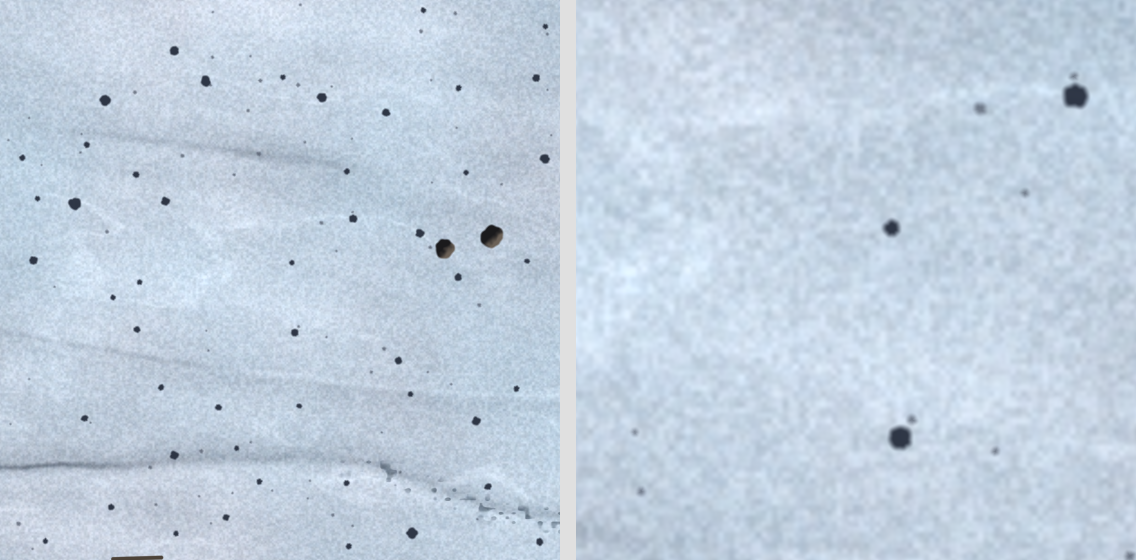
Left: the whole. Right: its middle third, enlarged.
Write a Shadertoy shader that draws this texture.

```glsl
// Pale blue plaster pitted with small dark holes and crossed by long soft creases.
// Layered value noise gives stains and grain; jittered grids scatter the pits,
// and distances to gentle curves shade the creases.

float hash(vec2 p) {
    vec3 q = fract(p.xyx * vec3(0.1031, 0.1030, 0.0973));
    q += dot(q, q.yzx + 33.33);
    return fract((q.x + q.y) * q.z);
}

float noise(vec2 p) {
    vec2 i = floor(p), f = fract(p);
    f = f * f * (3.0 - 2.0 * f);
    return mix(mix(hash(i), hash(i + vec2(1, 0)), f.x),
               mix(hash(i + vec2(0, 1)), hash(i + vec2(1, 1)), f.x), f.y);
}

float fbm(vec2 p) {
    float sum = 0.0, amp = 0.5;
    for (int i = 0; i < 5; i++) {
        sum += amp * noise(p);
        p = mat2(1.6, 1.2, -1.2, 1.6) * p + 7.3;
        amp *= 0.5;
    }
    return sum;
}

float bell(float d, float width) {
    return exp(-d * d / (width * width));
}

// Coverage of a slightly lumpy disc
float disc(vec2 d, float radius, float seed, float blur) {
    float lump = noise(normalize(d + 1e-5) * 1.7 + seed * 50.0) - 0.5;
    float dist = length(d) - radius * (1.0 + 0.35 * lump);
    return 1.0 - smoothstep(-blur, blur, dist);
}

// One pit at most per grid cell, rarer across the middle of the wall
float pits(vec2 p, float cells, float chance, float rMin, float rMax, float blur) {
    vec2 id = floor(p * cells);
    vec2 key = id + cells * 3.7;
    vec2 jitter = vec2(hash(key + 11.3), hash(key + 27.9));
    vec2 center = (id + 0.15 + 0.7 * jitter) / cells;
    float size = hash(key + 41.7);
    float keep = step(hash(key + 63.1), chance * (0.55 + 1.2 * abs(center.y - 0.47)));
    float radius = mix(rMin, rMax, size * size);
    return keep * disc(p - center, radius, size, blur);
}

void mainImage(out vec4 fragColor, in vec2 fragCoord) {
    vec2 p = fragCoord / iResolution.xy;
    float blur = max(0.0024, 0.8 / iResolution.y);

    // Broad stains, slanted streaks and fine grain
    vec2 slant = vec2(p.x + 0.3 * p.y, p.y + 0.16 * p.x);
    float tone = 0.15 * (fbm(p * 4.0 + 3.0) - 0.48);
    tone += 0.11 * (fbm(slant * vec2(4.0, 15.0) + 20.0) - 0.48);
    tone += 0.085 * (noise(p * 190.0) - 0.5);
    tone += 0.065 * (noise(p * 310.0 + 40.0) - 0.5);

    // Thin pale ridges where a warped field crosses its middle level
    float ridge = fbm(slant * vec2(2.5, 5.0) + 51.0) - 0.5;
    tone += 0.05 * bell(ridge, 0.018) * smoothstep(0.45, 0.7, noise(p * 6.0 + 9.0));

    // Upper crease: a smudged shadow that fades at both ends
    float wobble = 0.012 * (fbm(p * 9.0 + 5.0) - 0.5);
    float upper = p.y - (0.787 - 0.137 * p.x) - wobble;
    float upperMask = smoothstep(0.0, 0.25, p.x) * (1.0 - smoothstep(0.45, 0.75, p.x));
    tone -= upperMask * (0.08 * bell(upper, 0.008) + 0.035 * bell(upper - 0.008, 0.03));
    tone += 0.03 * bell(upper + 0.09, 0.025);

    // Middle crease: a faint shadow turning into a light line
    float middle = p.y - (0.41 - 0.19 * p.x + 0.07 * p.x * p.x) - wobble;
    tone += mix(-0.06, 0.05, smoothstep(0.3, 0.5, p.x)) * bell(middle, 0.006);
    tone -= 0.025 * bell(middle + 0.02, 0.025);

    // Lower crease: sharp at the left, broad and crumbling at the right
    float bend = 0.165 + 0.018 * smoothstep(0.0, 0.5, p.x) - 0.11 * smoothstep(0.55, 1.05, p.x);
    float lower = p.y - bend - 1.6 * wobble;
    float sharpEnd = 1.0 - smoothstep(0.1, 0.3, p.x);
    tone -= mix(0.075, 0.22, sharpEnd) * bell(lower, mix(0.009, 0.0045, sharpEnd));
    tone -= 0.06 * bell(lower - 0.012, 0.022);
    tone += 0.035 * bell(lower + 0.025, 0.018);
    float crumbs = smoothstep(0.66, 0.9, noise(p * vec2(85.0, 120.0)));
    tone -= 0.3 * crumbs * bell(lower + 0.008, 0.022) * smoothstep(0.5, 0.75, p.x);

    // Plaster colour with drifting cool and warm tints
    float tint = fbm(p * 3.0 + 70.0) - 0.48;
    vec3 color = vec3(0.762, 0.82, 0.882) + tone;
    color += tint * vec3(0.07, -0.01, -0.03);
    color += 0.02 * (vec3(noise(p * 150.0 + 8.0), 0.5, noise(p * 150.0 + 90.0)) - 0.5);

    // Faint specks, then the scattered pits
    vec3 pitColor = vec3(0.15, 0.18, 0.24);
    float specks = pits(p, 23.0, 0.16, 0.0015, 0.0035, blur);
    color = mix(color, pitColor + 0.15, 0.7 * specks);
    float holes = pits(p, 9.0, 0.6, 0.0045, 0.0105, blur);
    color = mix(color, pitColor, 0.95 * holes);

    // Two large cavities, lit brown on their lower right side
    for (int i = 0; i < 2; i++) {
        float k = float(i);
        vec2 d = p - vec2(0.795 + 0.083 * k, 0.556 + 0.021 * k);
        float lit = smoothstep(-0.004, 0.016, d.x - d.y + 0.012 * (noise(p * 140.0) - 0.5));
        vec3 inside = mix(vec3(0.1, 0.1, 0.11), vec3(0.42, 0.38, 0.34), lit);
        color = mix(color, inside, disc(d, 0.0175 + 0.002 * k, 0.3 + 0.4 * k, blur));
    }

    // Splinter at the lower edge
    vec2 s = p - vec2(0.245, 0.003 + 0.03 * (p.x - 0.245));
    float splinter = length(vec2(max(abs(s.x) - 0.043, 0.0), s.y));
    color = mix(color, vec3(0.3, 0.26, 0.22), 1.0 - smoothstep(0.002, 0.005, splinter));

    fragColor = vec4(clamp(color, 0.0, 1.0), 1.0);
}
```
